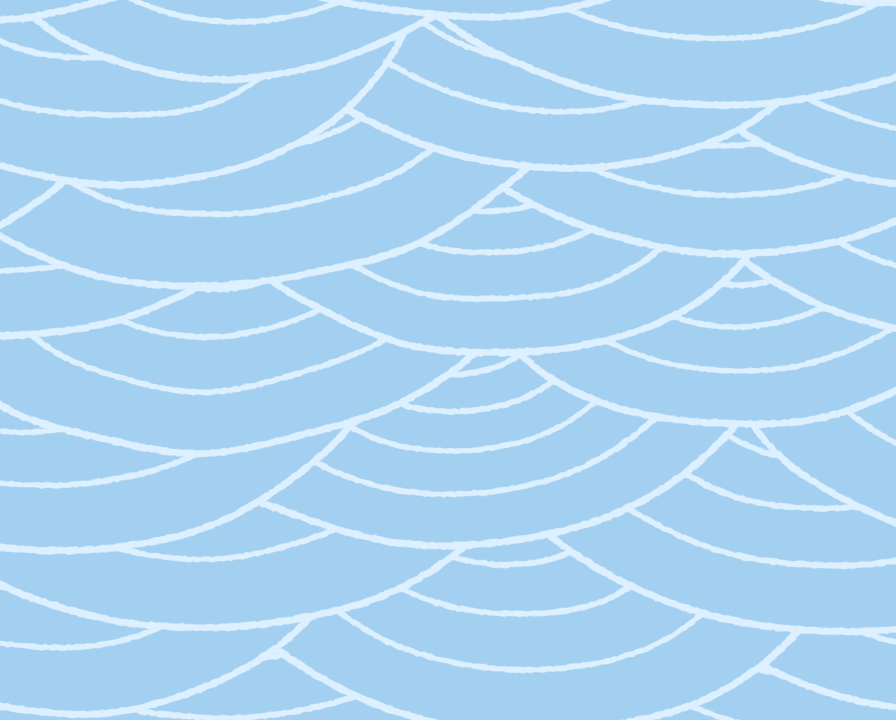
This pattern is drawn by a Shadertoy shader. Its source:

```glsl
// Overlapping hanging bowls of hand-drawn concentric arcs, pale lines on sky blue.

const vec3 SKY_BLUE = vec3(0.64, 0.81, 0.94);
const vec3 PALE_LINE = vec3(0.865, 0.94, 1.0);
const vec2 CELL = vec2(0.70, 0.125);      // column and row spacing, canvas height = 1
const vec2 BOWL_RADII = vec2(0.47, 0.345);
const float RIM_HALF_WIDTH = 0.0049;
const float ARC_HALF_WIDTH = 0.0040;
const int ROWS = 9;

// Three random values in 0..1 from a 2D key.
vec3 hash3(vec2 key) {
    vec3 h = fract(vec3(key.xyx) * vec3(0.1031, 0.1030, 0.0973));
    h += dot(h, h.yxz + 33.33);
    return fract((h.xxy + h.yzz) * h.zyx);
}

// Smooth value noise, two channels in -1..1.
vec2 noise2(vec2 p) {
    vec2 cell = floor(p);
    vec2 f = fract(p);
    f = f * f * (3.0 - 2.0 * f);
    vec2 low = mix(hash3(cell).xy, hash3(cell + vec2(1, 0)).xy, f.x);
    vec2 high = mix(hash3(cell + vec2(0, 1)).xy, hash3(cell + vec2(1, 1)).xy, f.x);
    return mix(low, high, f.y) * 2.0 - 1.0;
}

vec2 rotate(vec2 p, float angle) {
    float c = cos(angle), s = sin(angle);
    return vec2(c * p.x - s * p.y, s * p.x + c * p.y);
}

// Returns (coverage of the bowl, strength of its lines) at p, relative to its centre.
vec2 bowl(vec2 p, vec2 radii, float density, float softness) {
    p.y = min(p.y, 0.0);                  // straight sides above the centre
    float q = max(length(p / radii), 0.001);
    float toDistance = q / max(length(p / (radii * radii)), 0.001);
    float depth = 1.0 - q;

    // Arcs crowd together gradually away from the rim.
    float arcCount = density * depth * (1.0 + 0.4 * depth);
    float arcRate = density * (1.0 + 0.8 * depth);
    float nearest = max(round(arcCount), 0.0);
    float lineDistance = abs(arcCount - nearest) / max(arcRate, 0.5) * toDistance;
    float halfWidth = nearest < 0.5 ? RIM_HALF_WIDTH : ARC_HALF_WIDTH;

    float outside = -depth * toDistance - RIM_HALF_WIDTH;
    float cover = 1.0 - smoothstep(-softness, softness, outside);
    float line = 1.0 - smoothstep(-softness, softness, lineDistance - halfWidth);
    // Inside the soft rim edge the coverage alone does the fading.
    return vec2(cover, depth < 0.0 ? 1.0 : line);
}

// Layers the bowls front to back, upper rows in front; returns line strength.
float bowlLayers(vec2 p, float softness) {
    float ink = 0.0;
    float unseen = 1.0;
    float topRow = ceil(p.y / CELL.y) + 2.0;

    for (int i = 0; i < ROWS; i++) {
        float row = topRow - float(i);
        float shift = 0.5 * mod(row, 2.0);
        float column = round(p.x / CELL.x - shift);

        for (int j = -1; j <= 1; j++) {
            vec2 id = vec2(column + float(j), row);
            vec3 place = hash3(id + 17.0);
            vec3 shape = hash3(id + 71.0);

            vec2 jitter = (place.xy - 0.5) * vec2(0.20, 0.07);
            vec2 radii = BOWL_RADII * mix(0.86, 1.18, shape.x);
            vec2 bottom = vec2(id.x + shift, row) * CELL + jitter;
            vec2 local = p - bottom - vec2(0.0, radii.y);
            float tilt = (place.z - 0.5) * 0.65;
            float density = mix(3.5, 4.3, shape.y);

            vec2 layer = bowl(rotate(local, tilt), radii, density, softness);
            ink += unseen * layer.x * layer.y;
            unseen *= 1.0 - layer.x;
        }
        if (unseen < 0.002) break;
    }
    return ink;
}

void mainImage(out vec4 fragColor, in vec2 fragCoord) {
    vec2 p = fragCoord / iResolution.y;
    float softness = max(0.0013, 0.6 / iResolution.y);

    // Slow hand wobble plus a fine ragged chalk edge.
    vec2 drawn = p + 0.005 * noise2(p * 7.0 + 40.0) + 0.0011 * noise2(p * 190.0 + 300.0);

    float ink = bowlLayers(drawn, softness);
    fragColor = vec4(mix(SKY_BLUE, PALE_LINE, clamp(ink, 0.0, 1.0)), 1.0);
}
```
